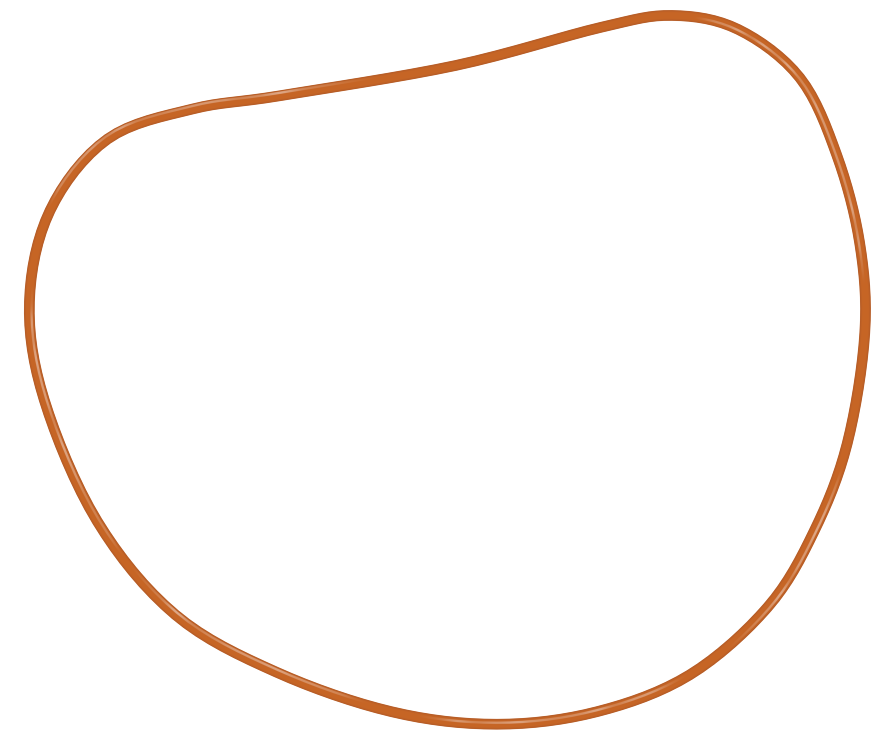
Give the GLSL for this background, as a WebGL 2 fragment shader.

```glsl
#version 300 es
precision highp float;
// Draws a thin orange cord laid as a closed, lopsided loop on white.
// A closed Catmull-Rom spline gives the path; the nearest point on it gives
// the distance, the inward side and the position along it for pale streaks.

uniform vec2 u_resolution;
out vec4 fragColor;

const vec3 PAPER = vec3(1.0);
const vec3 CORD = vec3(0.775, 0.395, 0.145);
const vec3 CORD_EDGE = vec3(0.71, 0.36, 0.15);
const vec3 SHEEN = vec3(0.90, 0.74, 0.65);
const float HALF_WIDTH = 0.73;
const int STEPS = 8;

// Spline knots, clockwise from the top, in percent of the canvas height
const int KNOTS = 24;
const vec2 PATH[KNOTS] = vec2[KNOTS](
    vec2(91.3, 97.9), vec2(100.3, 96.0), vec2(108.7, 89.4), vec2(113.7, 78.9),
    vec2(116.8, 67.0), vec2(117.5, 54.8), vec2(115.1, 39.7), vec2(110.6, 27.8),
    vec2(104.3, 17.5), vec2(93.7, 8.3), vec2(81.1, 3.3), vec2(67.5, 1.6),
    vec2(53.2, 3.3), vec2(37.5, 8.7), vec2(23.8, 16.5), vec2(13.2, 29.2),
    vec2(6.0, 45.7), vec2(4.0, 59.0), vec2(6.8, 71.4), vec2(14.6, 81.1),
    vec2(26.2, 85.2), vec2(38.1, 87.0), vec2(61.9, 91.1), vec2(81.7, 96.3));

vec2 catmullRom(vec2 a, vec2 b, vec2 c, vec2 d, float t) {
    vec2 linear = c - a;
    vec2 square = 2.0 * a - 5.0 * b + 4.0 * c - d;
    vec2 cubic = 3.0 * (b - c) + d - a;
    return b + 0.5 * t * (linear + t * (square + t * cubic));
}

// Returns distance, signed inward offset and position along the loop in knots
vec3 nearestOnLoop(vec2 p) {
    vec3 best = vec3(1e5, 0.0, 0.0);
    for (int i = 0; i < KNOTS; i++) {
        vec2 a = PATH[(i + KNOTS - 1) % KNOTS];
        vec2 b = PATH[i];
        vec2 c = PATH[(i + 1) % KNOTS];
        vec2 d = PATH[(i + 2) % KNOTS];
        vec2 start = b;
        for (int j = 0; j < STEPS; j++) {
            vec2 end = catmullRom(a, b, c, d, float(j + 1) / float(STEPS));
            vec2 along = end - start;
            vec2 rel = p - start;
            float h = clamp(dot(rel, along) / dot(along, along), 0.0, 1.0);
            float dist = length(rel - h * along);
            if (dist < best.x) {
                float inward = (along.y * rel.x - along.x * rel.y) / length(along);
                best = vec3(dist, inward, float(i) + (float(j) + h) / float(STEPS));
            }
            start = end;
        }
    }
    return best;
}

float hash(float n) {
    n = fract(n * 0.1031);
    n *= n + 33.33;
    return fract(n * (n + n));
}

float noise(float x) {
    float f = fract(x);
    return mix(hash(floor(x)), hash(floor(x) + 1.0), f * f * (3.0 - 2.0 * f));
}

// Thin line at a given inward offset, fading at both ends of its span
float streak(vec3 loop, float from, float to, float offset, float pixel) {
    float span = smoothstep(from, from + 0.5, loop.z)
               * (1.0 - smoothstep(to - 0.5, to, loop.z));
    float line = 1.0 - smoothstep(0.06, 0.12 + pixel, abs(loop.y - offset));
    return span * line;
}

void main() {
    vec2 p = gl_FragCoord.xy / u_resolution.y * 100.0;
    float pixel = 100.0 / u_resolution.y;
    vec3 loop = nearestOnLoop(p);

    // Rounded body of the cord
    vec3 cord = mix(CORD, CORD_EDGE, smoothstep(0.5, 1.0, loop.x / HALF_WIDTH));

    // Broken reflections along the cord
    float sheen = streak(loop, 0.3, 4.5, 0.1, pixel);
    sheen = max(sheen, streak(loop, 6.2, 8.6, -0.25, pixel));
    sheen = max(sheen, streak(loop, 9.0, 11.8, 0.2, pixel));
    sheen = max(sheen, streak(loop, 12.2, 14.6, 0.35, pixel));
    sheen = max(sheen, streak(loop, 14.6, 17.2, 0.3, pixel));
    sheen = max(sheen, streak(loop, 18.0, 21.6, -0.4, pixel));
    sheen *= mix(0.3, 0.75, noise(loop.z * 5.0));
    cord = mix(cord, SHEEN, sheen);

    float cover = 1.0 - smoothstep(-0.6 * pixel, 0.6 * pixel, loop.x - HALF_WIDTH);
    fragColor = vec4(mix(PAPER, cord, cover), 1.0);
}
```
